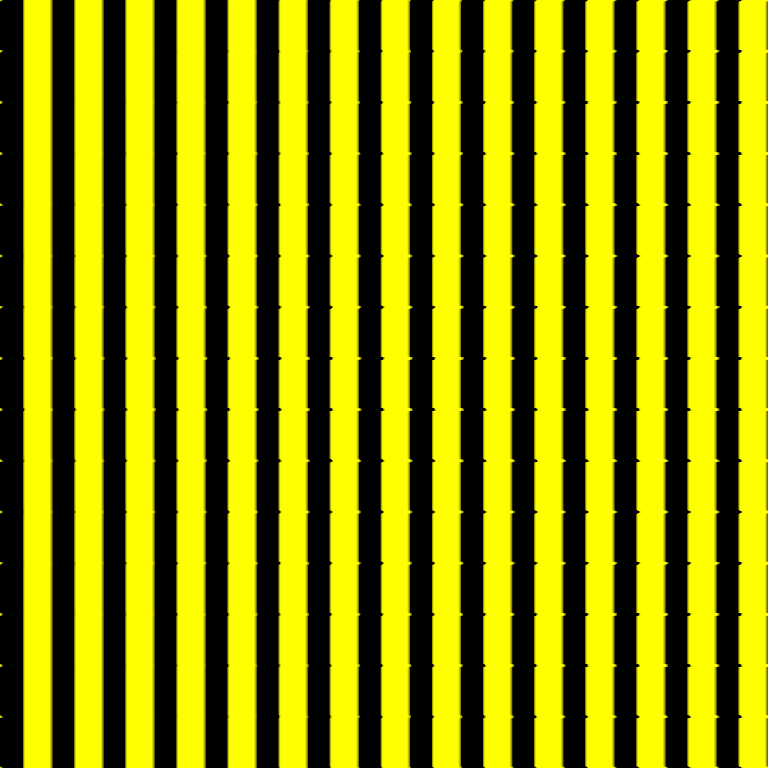
This pattern is drawn by a three.js fragment shader. Its source:

```glsl
// Yellow vertical stripes with soft edges on black, repeated on a square grid.
// Each stripe drifts slightly within its cell; thin seam rows nudge it sideways,
// leaving small nicks whose depth grows inside a wedge opening to the right.

varying vec2 vUv;

const float REPEATS = 15.0;            // cells across and down
const vec3 GROUND = vec3(0.0);
const vec3 STRIPE = vec3(1.0, 1.0, 0.0);

// Lengths below are fractions of one cell.
const float CELL_START = 0.25;         // cell border lies inside the black band
const float LEFT_EDGE = 0.468;
const float RIGHT_EDGE = 0.998;
const float LEFT_BLUR = 0.045;
const float RIGHT_BLUR = 0.065;
const float DRIFT = 0.03;              // leftward drift over the full width
const float SEAM_CORE = 0.014;         // half height of a seam row
const float SEAM_FADE = 0.038;
const float SEAM_SHIFT = 0.055;        // deepest nick
const vec2 WEDGE_RANGE = vec2(-5.0, 8.5);

// Linear ramp of the given width, centred on an edge.
float ramp(float x, float edge, float width) {
  return clamp((x - edge) / width + 0.5, 0.0, 1.0);
}

// Stripe coverage; the root favours the brighter tones of each ramp.
float stripe(float x) {
  float rise = ramp(x, LEFT_EDGE, LEFT_BLUR);
  float fall = 1.0 - ramp(x, RIGHT_EDGE, RIGHT_BLUR);
  return sqrt(rise * fall);
}

// Sideways nudge on the horizontal grid lines, stronger inside the wedge.
float seamShift(float y, float column) {
  float line = floor(y + 0.5);
  float seam = 1.0 - smoothstep(SEAM_CORE, SEAM_FADE, abs(y - line));
  float depth = column - abs(mod(line, REPEATS) - 0.5 * REPEATS);
  return SEAM_SHIFT * seam * smoothstep(WEDGE_RANGE.x, WEDGE_RANGE.y, depth);
}

void main() {
  vec2 grid = vUv * REPEATS;

  // Wrapped column index and position within the cell
  float shifted = grid.x - CELL_START;
  float column = mod(floor(shifted) + REPEATS, REPEATS);
  float x = fract(shifted) + CELL_START;

  // Drift and seam nicks
  x += DRIFT * column / (REPEATS - 1.0);
  x -= seamShift(grid.y, column);

  gl_FragColor = vec4(mix(GROUND, STRIPE, stripe(x)), 1.0);
}
```
